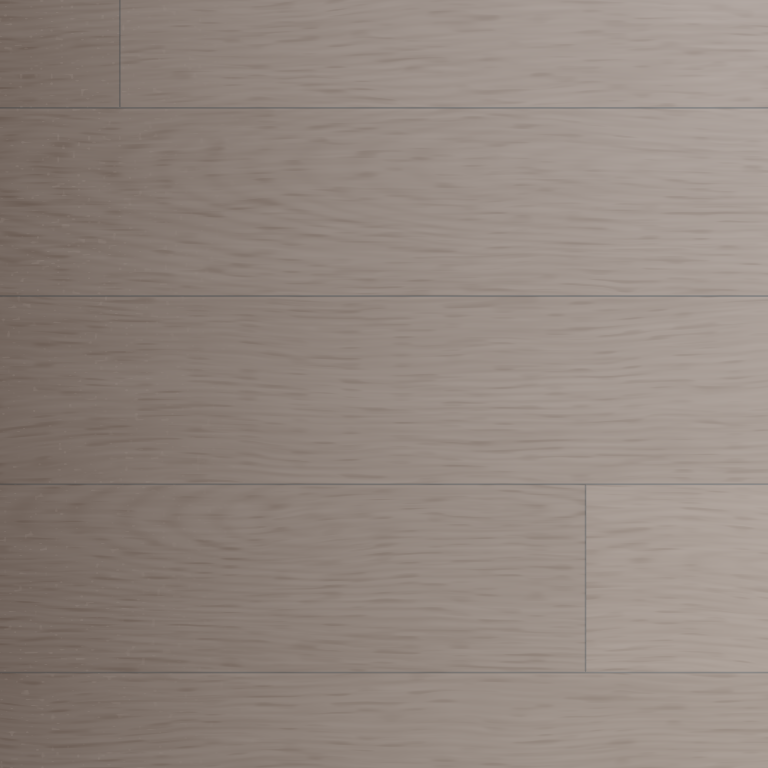
Write a three.js fragment shader that draws this texture.

```glsl
// Wide oak floor planks in staggered rows, lit from dark left to pale right.
// Growth rings follow long, noise-warped ellipses around a heart per plank,
// layered with fine fibres, thin pore dashes and narrow grooved seams.

varying vec2 vUv;

const float PLANK_HEIGHT = 0.2451;
const float FIRST_SEAM   = 0.1243;   // height of the lowest seam
const float PLANK_LENGTH = 3.0064;
const float FIRST_JOINT  = 0.7624;   // end joint in row zero
const float ROW_STAGGER  = 0.8;      // joint shift from row to row
const float SEAM_HALF    = 0.0004;
const float SEAM_SOFT    = 0.0014;

const float HEART_STRETCH = 0.15;    // flattening of the ring ellipses
const float RING_COUNT    = 95.0;
const float RING_DEPTH    = 0.017;
const float FIBRE_DEPTH   = 0.036;
const float PORE_DEPTH    = 0.036;
const float CLOUD_DEPTH   = 0.016;
const float PLANK_STEP    = 0.016;   // tone change across an end joint
const float FLECK_GAIN    = 0.035;

const vec3 SHADE_WOOD = vec3(0.456, 0.404, 0.373);
const vec3 LIGHT_WOOD = vec3(0.664, 0.620, 0.587);
const vec3 GRAIN_TINT = vec3(0.90, 1.00, 1.06);
const vec3 SEAM_TINT  = vec3(0.80, 0.84, 0.87);
const vec3 COOL_SHEEN = vec3(0.000, 0.004, 0.014);

float hash(vec2 p) {
  return fract(sin(dot(p, vec2(12.9898, 78.233))) * 43758.5453);
}

float noise(vec2 p) {
  vec2 i = floor(p);
  vec2 f = fract(p);
  f = f * f * (3.0 - 2.0 * f);
  float low  = mix(hash(i), hash(i + vec2(1.0, 0.0)), f.x);
  float high = mix(hash(i + vec2(0.0, 1.0)), hash(i + vec2(1.0, 1.0)), f.x);
  return mix(low, high, f.y);
}

// Gentle sideways drift of the grain, kept shallow so lines never fold.
float grainDrift(vec2 p, vec2 seed) {
  return 0.026 * (noise(p * vec2(3.5, 7.0) + seed) - 0.5)
       + 0.007 * (noise(p * vec2(9.0, 24.0) + seed) - 0.5)
       + 0.0016 * (noise(p * vec2(30.0, 60.0) + seed) - 0.5);
}

// Distance from the heart of a plank; its contours are the growth rings.
float ringField(vec2 p, float row, float piece) {
  float straight = mod(row, 2.0);
  float heartV = mix(0.85 - 0.08 * row - 0.3 * piece, -0.9, straight);
  vec2 heart = vec2(0.62 + 0.17 * row + 0.4 * piece,
                    FIRST_SEAM + (row + heartV) * PLANK_HEIGHT);
  return length((p - heart) * vec2(HEART_STRETCH, 1.0));
}

// Darkening by rings, fibres, pores and broad clouds, centred near zero.
float grainShade(vec2 p, float field, float across, vec2 seed) {
  float wander = 0.9 * noise(vec2(field * 28.0, p.x * 1.5) + seed);
  float ring = 0.5 + 0.5 * sin(6.2832 * (field * RING_COUNT + wander));
  float patches = smoothstep(0.2, 0.8, noise(p * vec2(4.0, 14.0) + seed + 7.0));
  float fibre = 0.55 * noise(vec2(p.x * 10.0, across * 210.0) + seed)
              + 0.45 * noise(vec2(p.x * 26.0, across * 330.0) + seed);
  float dash = noise(vec2(p.x * 30.0, across * 270.0) + seed + 19.0);
  float pore = smoothstep(0.55, 0.95, dash) * mix(0.45, 1.0, ring);
  float cloud = noise(vec2(p.x * 2.2, across * 16.0) + seed + 31.0);
  return RING_DEPTH * (ring * ring - 0.375) * mix(0.35, 1.0, patches)
       + FIBRE_DEPTH * (fibre - 0.5)
       + PORE_DEPTH * (pore - 0.13)
       + CLOUD_DEPTH * (cloud - 0.5);
}

float seamLine(float d) {
  return 1.0 - smoothstep(SEAM_HALF, SEAM_HALF + SEAM_SOFT, d);
}

void main() {
  vec2 p = vUv;

  // Plank layout
  float level = (p.y - FIRST_SEAM) / PLANK_HEIGHT;
  float row = floor(level);
  float v = fract(level);
  float joint = mod(FIRST_JOINT + row * ROW_STAGGER, PLANK_LENGTH);
  float piece = step(joint, p.x);
  vec2 seed = vec2(row * 17.3 + 41.0, piece * 29.7 + row * 5.1 + 23.0);

  // Side light with a slight lift toward the top
  float light = 1.42 * p.x - 0.42 * p.x * p.x + 0.08 * (p.y - 0.5);
  vec3 color = mix(SHADE_WOOD, LIGHT_WOOD, light);
  color += COOL_SHEEN * p.x * p.y;
  color += PLANK_STEP * (piece - 0.25) + 0.008 * (hash(seed) - 0.5);

  // Wood figure
  float drift = grainDrift(p, seed);
  float field = ringField(p + vec2(0.0, drift), row, piece);
  color -= GRAIN_TINT * grainShade(p, field, p.y + drift, seed);

  // Pale flecks, strongest on the dark side
  float fleck = smoothstep(0.80, 0.98, noise(p * vec2(150.0, 260.0) + seed));
  color += FLECK_GAIN * fleck * (1.0 - smoothstep(0.0, 0.4, p.x));

  // Grooves with a faint lit edge below each row seam
  float rowEdge = min(v, 1.0 - v) * PLANK_HEIGHT;
  float bevel = seamLine(abs((1.0 - v) * PLANK_HEIGHT - 0.0030));
  float groove = max(seamLine(rowEdge), seamLine(abs(p.x - joint)));
  color += 0.008 * bevel;
  color *= mix(vec3(1.0), SEAM_TINT, groove);

  gl_FragColor = vec4(color, 1.0);
}
```
